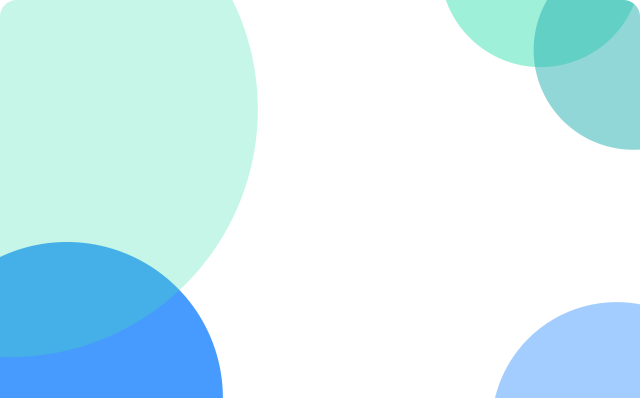
A Shadertoy shader for this background:

```glsl
// Overlapping translucent mint, teal and blue discs on a white card with rounded top corners.

#define PAPER         vec3(1.0)
#define MINT          vec3(0.25, 0.88, 0.70)
#define TEAL          vec3(0.14, 0.69, 0.69)
#define BLUE          vec3(0.28, 0.605, 0.995)
#define SOFT_OPACITY  0.3
#define HALF_OPACITY  0.5
#define CORNER_RADIUS 0.042

// Coverage of a shape from its signed distance, smoothed over one pixel.
float coverage(float dist) {
    return clamp(0.5 - dist * iResolution.y, 0.0, 1.0);
}

// Lays a translucent disc over the colour below.
vec3 addDisc(vec3 below, vec2 p, vec2 center, float radius, vec3 tint, float opacity) {
    return mix(below, tint, opacity * coverage(length(p - center) - radius));
}

// Signed distance to a card whose top corners alone are rounded.
float cardDistance(vec2 p, float aspect) {
    vec2 halfSize = vec2(0.5 * aspect, 1.0);
    vec2 q = abs(p - vec2(halfSize.x, 0.0)) - halfSize + CORNER_RADIUS;
    return length(max(q, 0.0)) + min(max(q.x, q.y), 0.0) - CORNER_RADIUS;
}

void mainImage(out vec4 fragColor, in vec2 fragCoord) {
    // One unit is the canvas height.
    vec2 p = fragCoord / iResolution.y;
    float aspect = iResolution.x / iResolution.y;
    vec3 color = PAPER;

    // Left side: solid blue beneath a large pale mint disc.
    color = addDisc(color, p, vec2(0.168, 0.0), 0.392, BLUE, 1.0);
    color = addDisc(color, p, vec2(0.0252, 0.7254), 0.6226, MINT, SOFT_OPACITY);

    // Right side: discs anchored to the right edge.
    vec2 r = p - vec2(aspect, 0.0);
    color = addDisc(color, r, vec2(-0.2495, 1.0839), 0.2526, MINT, HALF_OPACITY);
    color = addDisc(color, r, vec2(-0.0168, 0.8742), 0.2505, TEAL, HALF_OPACITY);
    color = addDisc(color, r, vec2(-0.0587, -0.0734), 0.3143, BLUE, HALF_OPACITY);

    // Rounded top corners.
    color = mix(PAPER, color, coverage(cardDistance(p, aspect)));
    fragColor = vec4(color, 1.0);
}
```
